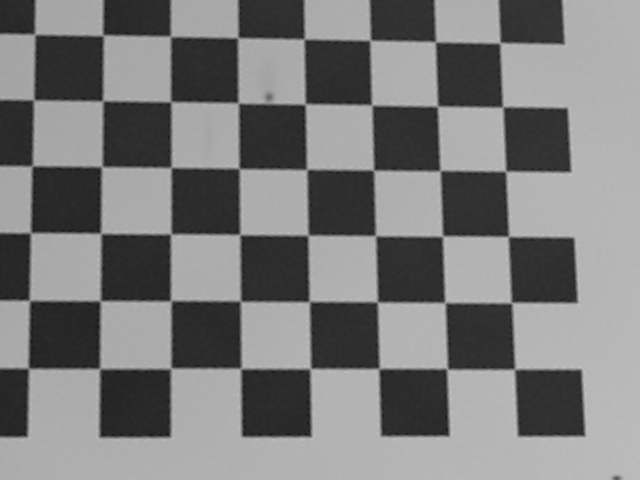
Reproduce this pattern procedurally as a WebGL 1 fragment shader.

```glsl
precision highp float;

// A printed checkerboard sheet seen at a slight tilt, with soft grey edges.
// The canvas is warped to board units, the nearest dark squares are measured
// as boxes, and uneven light, ragged rims, grain and smudges are added.

uniform vec2 u_resolution;

vec2 hash2(vec2 p) {
  vec2 k = vec2(dot(p, vec2(127.1, 311.7)), dot(p, vec2(269.5, 183.3)));
  return fract(sin(k) * 43758.5);
}

// Distance to the nearest of one random point per cell.
float cellNoise(vec2 p) {
  vec2 base = floor(p);
  float nearest = 2.0;
  for (int y = -1; y <= 1; y++) {
    for (int x = -1; x <= 1; x++) {
      vec2 cell = base + vec2(float(x), float(y));
      nearest = min(nearest, distance(p, cell + hash2(cell)));
    }
  }
  return nearest;
}

// Smooth irregular wave in about -1..1.
float wave(vec2 p) {
  return (sin(p.x + 1.7 * sin(p.y * 0.8)) + sin(p.y * 1.3 + 2.1 * sin(p.x * 0.6))) * 0.5;
}

// Canvas to board units: perspective slant plus slight lens curvature.
// The board's lower left reference corner is 0,0 and its right edge is x = 8.
vec2 boardCoords(vec2 p) {
  float u = (p.x - 0.0557 - 0.0186 * p.y) / (0.1522 - 0.0093 * p.y);
  u += 0.0055 * u * u;
  float v = (p.y - 0.0885 - 0.0003 * u) / (0.1439 - 0.0005 * u);
  return vec2(u, v + 0.0049 * v * v);
}

float boxDistance(vec2 p, float halfSize) {
  vec2 q = abs(p) - halfSize;
  return length(max(q, 0.0)) + min(max(q.x, q.y), 0.0);
}

// x: signed distance to the nearest dark square, y: its tone variation.
vec2 darkSquares(vec2 board) {
  vec2 base = floor(board);
  vec2 result = vec2(2.0, 0.0);
  for (int y = -1; y <= 1; y++) {
    for (int x = -1; x <= 1; x++) {
      vec2 cell = base + vec2(float(x), float(y));
      bool printed = mod(cell.x + cell.y, 2.0) > 0.5 && cell.x < 7.5 && cell.y > -0.5;
      vec2 jitter = hash2(cell) - 0.5;
      float d = boxDistance(board - cell - 0.5 - jitter * 0.014, 0.472) - 0.01;
      if (printed && d < result.x) result = vec2(d, jitter.x);
    }
  }
  return result;
}

// Soft round spot, sized in canvas heights.
float spot(vec2 p, vec2 center, vec2 radius) {
  vec2 q = (p - center) / radius;
  return exp(-dot(q, q));
}

void main() {
  vec2 p = gl_FragCoord.xy / u_resolution.y;
  float pixel = 7.0 / u_resolution.y;
  vec2 board = boardCoords(p);

  // Ragged square outlines
  vec2 square = darkSquares(board + 0.003 * vec2(wave(board.yx * 41.0), wave(board * 37.0)));
  float d = square.x;

  // Uneven light over paper and ink
  float mottle = cellNoise(p * 85.0) - 0.5;
  float paper = 0.642 + 0.044 * p.x + 0.03 * (1.0 - p.y);
  paper += 0.006 * wave(p * 9.0) + 0.012 * mottle;
  float ink = 0.148 + 0.034 * p.x + 0.018 * p.y + 0.012 * square.y;
  ink += 0.006 * wave(p * 24.0) + 0.02 * mottle;

  // Blurred edge with a broken dark rim inside and pale flecks outside
  float tone = mix(ink, paper, smoothstep(-0.018 - 0.5 * pixel, 0.045 + 0.5 * pixel, d));
  float dashes = smoothstep(-0.1, 0.5, wave(board * 48.0));
  float rim = 1.0 - smoothstep(0.004, 0.012 + pixel, abs(d + 0.022));
  float fleck = 1.0 - smoothstep(0.004, 0.01 + pixel, abs(d - 0.06));
  tone += 0.035 * fleck * dashes - 0.05 * rim * dashes;

  // Smudges and a faint streak
  tone -= 0.25 * spot(p, vec2(0.561, 0.797), vec2(0.009, 0.01));
  tone -= 0.03 * spot(p, vec2(0.558, 0.83), vec2(0.018, 0.04));
  tone -= 0.02 * spot(p, vec2(0.434, 0.71), vec2(0.012, 0.05));
  tone -= 0.4 * spot(p, vec2(1.285, 0.003), vec2(0.009, 0.006));

  gl_FragColor = vec4(vec3(tone), 1.0);
}
```
